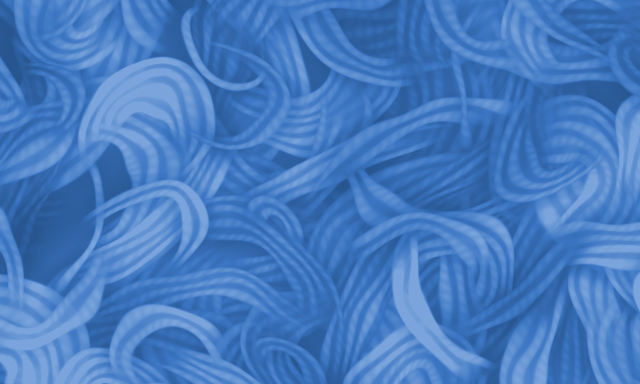
This texture is drawn by a WebGL 2 fragment shader. Its source:

```glsl
#version 300 es
precision highp float;

#define LAYERS 6
#define STRAND_WIDTH 0.036
#define TWIST_PITCH 0.030
#define TWIST_DEPTH 0.05
#define GROOVE_FILL 0.75
#define EDGE_SHADOW 0.40
#define MAIN_ANGLE 0.95
#define PRESENCE 0.88
#define SWELL 0.19
#define DEEP_BLUE vec3(0.155, 0.335, 0.565)
#define MID_BLUE vec3(0.232, 0.462, 0.765)
#define PALE_BLUE vec3(0.480, 0.645, 0.860)

uniform vec2 u_resolution;
out vec4 fragColor;

const float TAU = 6.2831853;

vec4 hash4(vec3 v) {
    vec4 q = fract(v.xyzx * vec4(0.1031, 0.1030, 0.0973, 0.1099));
    q += dot(q, q.wzxy + 33.33);
    return fract((q.xxyz + q.yzzw) * q.zywx);
}

// Layered sines bend the arcs into loose curves
vec2 bend(vec2 p) {
    p += 0.040 * sin(p.yx * 6.0 + vec2(0.4, 2.1));
    p += 0.014 * sin(p.yx * 13.0 + p * 5.0 + vec2(3.0, 1.2));
    return p + 0.004 * sin(p.yx * 29.0 + vec2(1.0, 4.2));
}

// Lays one curved bundle of twisted strands over the tone below
float layBundle(float below, vec2 p, vec3 id, float level) {
    vec4 shape = hash4(id + 11.0);
    vec4 look = hash4(id + 47.0);
    if (look.x > PRESENCE) return below;

    float count = floor(mix(6.0, 1.0, level) + 3.2 * shape.x);
    float radius = mix(0.32, 0.055, level) + shape.y * shape.y * mix(0.7, 0.5, level);
    float halfLength = min(mix(0.44, 0.28, level), 2.3 * radius);
    float width = STRAND_WIDTH * (0.8 + 0.4 * look.w);

    // Polar frame: s runs along the strands, d across them
    float spread = mix(1.5, 4.5, level);
    float angle = MAIN_ANGLE + (shape.z - 0.5) * spread - 0.25 * TAU;
    angle += step(0.5, shape.w) * 0.5 * TAU;
    vec2 axis = vec2(cos(angle), sin(angle));
    vec2 rel = p + radius * axis;
    float s = radius * atan(dot(rel, vec2(-axis.y, axis.x)), dot(rel, axis));
    float d = length(rel) - radius;
    float along = abs(s) / halfLength;
    d += 0.007 * sin(s * 17.0 + d * 34.0 + look.y * TAU);
    d += 0.003 * sin(s * 31.0 - d * 60.0 + look.z * TAU);
    d *= 1.0 + 0.35 * along * along;

    // Shadow around the bundle, then its body shows in the grooves
    float across = d / width;
    float halfCount = 0.5 * count;
    float body = mix(0.31, 0.46, smoothstep(0.0, 0.8, level)) + 0.52 * (look.z - 0.5);
    body *= 1.0 - 0.30 * along * along;
    float tuck = 1.0 - smoothstep(0.5, 1.0, along);
    float inside = 1.0 - smoothstep(halfCount - 0.7, halfCount - 0.1, abs(across));
    float shade = 1.0 - smoothstep(halfCount - 0.4, halfCount + 1.5, abs(across));
    below *= 1.0 - EDGE_SHADOW * shade * tuck;
    below = mix(below, max(body - 0.03, 0.05), GROOVE_FILL * inside * tuck);

    // Single strand: round profile, slanted ply and its own length
    float index = floor(across + halfCount);
    if (index < 0.0 || index >= count) return below;
    float u = fract(across + halfCount) - 0.5;
    vec4 strand = hash4(id + vec3(index * 7.0 + 3.0, 5.0, 91.0));
    float profile = 0.5 + 0.5 * cos(TAU * u);
    float reach = 0.65 + 0.35 * strand.x;
    float cover = smoothstep(0.0, 0.6, profile);
    cover *= 1.0 - smoothstep(reach - 0.25, reach, along);

    float ply = sin(TAU * (s / TWIST_PITCH + 0.8 * u + strand.y));
    float tone = body + 0.22 * profile + TWIST_DEPTH * ply * profile;
    tone += 0.20 * (strand.z - 0.5);
    return mix(below, tone, cover);
}

// Scatters bundles on a jittered grid
float layLayer(float tone, vec2 p, float layer) {
    float level = layer / float(LAYERS - 1);
    float size = mix(0.48, 0.30, level);
    vec2 grid = p / size + layer * vec2(0.37, 0.61) + 20.0;
    vec2 cell = floor(grid);
    for (int y = -1; y <= 1; y++) {
        for (int x = -1; x <= 1; x++) {
            vec2 home = cell + vec2(x, y);
            vec3 id = vec3(home, layer * 13.0);
            vec2 jitter = 0.2 + 0.6 * hash4(id).xy;
            tone = layBundle(tone, (grid - home - jitter) * size, id, level);
        }
    }
    return tone;
}

void main() {
    vec2 uv = gl_FragCoord.xy / u_resolution.y;
    vec2 p = bend(uv);
    float tone = 0.20;
    for (int i = 0; i < LAYERS; i++) {
        tone = layLayer(tone, p, float(i));
    }

    // Broad hollows and swells of the heap
    float swell = sin(uv.x * 7.0 + 1.5 * sin(uv.y * 5.0)) * sin(uv.y * 8.0 + 1.0 + sin(uv.x * 4.0));
    swell += 0.6 * sin(uv.x * 13.0 - uv.y * 9.0 + 2.0 * sin(uv.y * 7.0));
    tone = 1.12 * tone + SWELL * swell * (0.4 + tone) + 0.03;

    vec3 color = mix(DEEP_BLUE, MID_BLUE, clamp(tone / 0.4, 0.0, 1.0));
    color = mix(color, PALE_BLUE, clamp((tone - 0.4) / 0.6, 0.0, 1.0));
    fragColor = vec4(color, 1.0);
}
```
